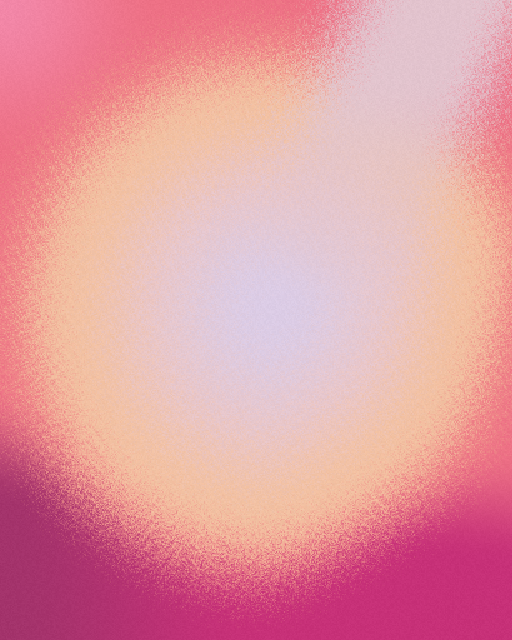
Write a Shadertoy shader that draws this background.

```glsl
const vec3 LAVENDER = vec3(0.86, 0.80, 0.90);
const vec3 BLUSH    = vec3(0.915, 0.775, 0.78);
const vec3 PEACH    = vec3(0.95, 0.755, 0.63);
const vec3 CORAL    = vec3(0.94, 0.56, 0.54);
const vec3 ROSE     = vec3(0.93, 0.44, 0.52);
const vec3 PINK     = vec3(0.95, 0.53, 0.66);
const vec3 MAGENTA  = vec3(0.78, 0.19, 0.47);
const vec3 PLUM     = vec3(0.64, 0.20, 0.42);
const vec3 MIST     = vec3(0.885, 0.775, 0.815);

// Positions and lengths are fractions of the canvas height
const vec2  GLOW_CENTER  = vec2(0.43, 0.518);
const vec2  SQUEEZE_DIR  = vec2(0.8, -0.6);
const float SQUEEZE      = 0.12;
const vec2  MIST_TOP     = vec2(0.703, 1.026);
const vec2  MIST_BOTTOM  = vec2(0.56, 0.70);
const float MIST_CORE    = 0.06;
const float MIST_REACH   = 0.195;
const float GRAIN_ROWS   = 512.0;
const float GRAIN_SPREAD = 0.045;
const float GRAIN_LIGHT  = 0.025;

float hash(vec2 p) {
    return fract(sin(dot(p, vec2(12.9898, 78.233))) * 43758.5453);
}

float segmentDistance(vec2 p, vec2 a, vec2 b) {
    vec2 ap = p - a, ab = b - a;
    return length(ap - ab * clamp(dot(ap, ab) / dot(ab, ab), 0.0, 1.0));
}

// Colour far from the glow: pinks above, magentas below
vec3 edgeColor(vec2 p) {
    vec3 upper = mix(PINK, ROSE, smoothstep(0.0, 0.26, distance(p, vec2(0.0, 1.0))));
    vec3 lower = mix(PLUM, MAGENTA, smoothstep(0.0, 0.4, p.x));
    return mix(lower, upper, smoothstep(0.21, 0.40, p.y + 0.12 * p.x));
}

// Radial ramp from the pale centre out to the edge colour
vec3 glowColor(float radius, vec3 edge) {
    vec3 color = mix(LAVENDER, BLUSH, smoothstep(0.02, 0.23, radius));
    color = mix(color, PEACH, smoothstep(0.17, 0.33, radius));
    color = mix(color, CORAL, smoothstep(0.32, 0.43, radius));
    return mix(color, edge, smoothstep(0.37, 0.49, radius));
}

void mainImage(out vec4 fragColor, in vec2 fragCoord) {
    vec2 p = fragCoord / iResolution.y;

    // Grain scatters the gradients as well as the brightness
    vec2 cell = floor(p * GRAIN_ROWS);
    float scatter = hash(cell) + hash(cell + 17.3) - 1.0;
    float speckle = hash(cell + 41.7) - 0.5;

    // Round glow, drawn in slightly towards the lower right
    vec2 offset = p - GLOW_CENTER;
    float radius = length(offset);
    float facing = dot(offset / max(radius, 0.001), SQUEEZE_DIR);
    radius *= 1.0 + SQUEEZE * smoothstep(0.5, 1.0, facing);
    radius += scatter * GRAIN_SPREAD;
    vec3 color = glowColor(radius, edgeColor(p));

    // Pale haze falling in from the upper right
    float haze = segmentDistance(p, MIST_TOP, MIST_BOTTOM) + scatter * GRAIN_SPREAD;
    float hazeAmount = 1.0 - smoothstep(MIST_CORE, MIST_REACH, haze);
    color = mix(color, MIST, hazeAmount * mix(0.5, 0.97, smoothstep(0.65, 0.88, p.y)));

    color += speckle * GRAIN_LIGHT;
    fragColor = vec4(clamp(color, 0.0, 1.0), 1.0);
}
```
